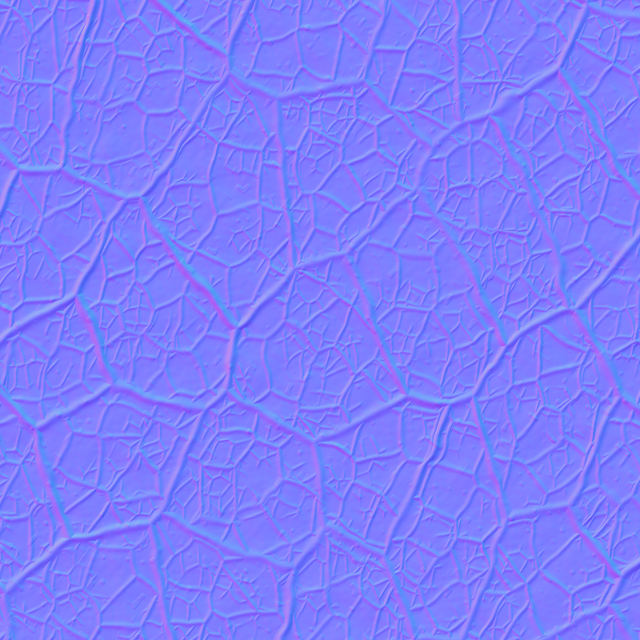
Reproduce this texture map procedurally as a Shadertoy shader.

```glsl
// Tangent-space normal map of cracked, dried paint.
// Three nested levels of Voronoi cracks carve a height field;
// its slope, from central differences, becomes the colour.

vec2 hash2(vec2 p) {
    vec3 q = fract(vec3(p.xyx) * vec3(0.1031, 0.1030, 0.0973));
    q += dot(q, q.yzx + 33.33);
    return fract((q.xx + q.yz) * q.zy);
}

float noise(vec2 p) {
    vec2 i = floor(p), f = fract(p);
    f = f * f * f * (f * (f * 6.0 - 15.0) + 10.0);
    float a = hash2(i).x, b = hash2(i + vec2(1, 0)).x;
    float c = hash2(i + vec2(0, 1)).x, d = hash2(i + vec2(1, 1)).x;
    return mix(mix(a, b, f.x), mix(c, d, f.x), f.y);
}

vec2 noise2(vec2 p) {
    return vec2(noise(p), noise(p + vec2(37.2, 71.9))) - 0.5;
}

// x: distance to the nearest cell border, yz: cell id
vec3 voronoi(vec2 p) {
    vec2 base = floor(p), f = fract(p), nearCell, nearSite;
    float best = 9.0;
    for (int y = -1; y <= 1; y++)
    for (int x = -1; x <= 1; x++) {
        vec2 cell = vec2(x, y);
        vec2 site = cell + 0.05 + 0.9 * hash2(base + cell) - f;
        float d = dot(site, site);
        if (d < best) { best = d; nearCell = cell; nearSite = site; }
    }
    float edge = 9.0;
    for (int y = -2; y <= 2; y++)
    for (int x = -2; x <= 2; x++) {
        if (x == 0 && y == 0) continue;
        vec2 cell = nearCell + vec2(x, y);
        vec2 site = cell + 0.05 + 0.9 * hash2(base + cell) - f;
        edge = min(edge, dot(0.5 * (nearSite + site), normalize(site - nearSite)));
    }
    return vec3(edge, base + nearCell);
}

float groove(float d, float width) {
    return exp(-d * d / (width * width));
}

float height(vec2 p) {
    // Wobble the cracks, then lean and stretch the cells
    vec2 q = p + 0.022 * noise2(p * 8.0) + 0.0075 * noise2(p * 34.0 + 9.0);
    q = mat2(0.95, 0.31, -0.31, 0.95) * q * 1.0;
    q *= vec2(1.14, 0.88);

    // Broad cracks
    vec3 cell = voronoi(q * 4.6 + 13.0);
    float strength = mix(0.45, 1.0, noise(p * 6.0 + 4.0));
    float depth = 0.0037 * strength * groove(cell.x / 4.6, 0.0066);

    // Medium cracks, shifted inside each broad cell so they end at its border
    vec2 id = hash2(cell.yz + 5.0);
    float scale = mix(13.5, 18.5, id.x);
    cell = voronoi(q * scale + 40.0 * id + 50.0);
    strength = mix(0.6, 1.0, noise(p * 13.0 + 21.0));
    depth = max(depth, 0.0016 * strength * groove(cell.x / scale, 0.0038));

    // Hairline cracks that fade out part way
    id = hash2(cell.yz + 17.0);
    scale = mix(28.0, 40.0, id.x);
    cell = voronoi(q * scale + 40.0 * id + 90.0);
    strength = smoothstep(0.38, 0.62, noise(p * 24.0 + 31.0));
    depth = max(depth, 0.0008 * strength * groove(cell.x / scale, 0.0025));

    // Gentle swells, fine grain and scattered pits
    vec2 r = mat2(0.8, 0.6, -0.6, 0.8) * p;
    float surface = 0.0016 * noise(r * 28.0) + 0.0003 * noise(r * 120.0 + 7.0);
    surface -= 0.0005 * smoothstep(0.8, 1.0, noise(r * 95.0 + 60.0));
    return surface - depth;
}

void mainImage(out vec4 fragColor, in vec2 fragCoord) {
    vec2 p = fragCoord / iResolution.y;
    vec2 e = vec2(0.0011, 0.0);
    vec2 slope = vec2(height(p + e.xy) - height(p - e.xy),
                      height(p + e.yx) - height(p - e.yx)) / (2.0 * e.x);
    // Green axis points down
    vec3 normal = normalize(vec3(-slope.x, slope.y - 0.01, 1.0));
    fragColor = vec4(0.5 + 0.5 * normal, 1.0);
}
```
